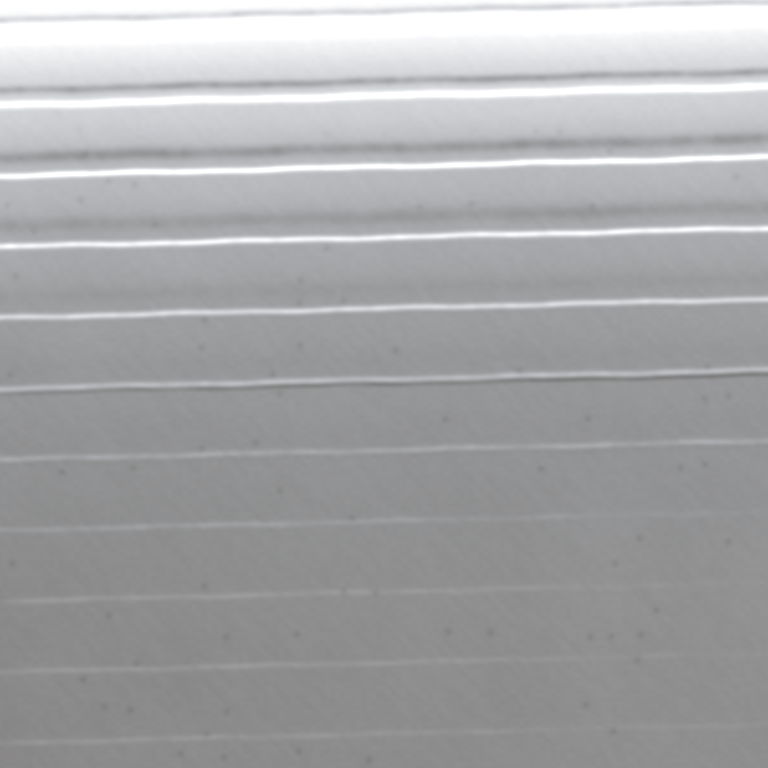
A Shadertoy shader for this texture:

```glsl
// Brushed grey metal with eleven shallow, slightly tilted ridges, lit from the top.

const float PITCH = 0.0923;        // distance between ridges
const float FIRST_RIDGE = 0.0445;  // depth of the top ridge at the left edge
const float TILT = 0.0245;         // rise of a ridge across the canvas
const float GLINT_WIDTH = 0.0043;
const float BASE_GREY = 0.54;
const float GLOW = 0.53;           // extra light at the top edge
const float GLOW_DEPTH = 0.22;     // depth over which the light decays
const float GRAIN = 0.012;
const float SPECK_DENSITY = 0.08;
const vec3 COOL_TINT = vec3(-0.008, 0.0, 0.016);
const vec3 WARM_TINT = vec3(0.006, 0.0, -0.003);

float hash(vec2 p) {
    p = fract(p * vec2(0.1031, 0.1130));
    p += dot(p, p.yx + 33.33);
    return fract((p.x + p.y) * p.x * 17.0);
}

float bell(float x, float width) {
    x /= width;
    return exp(-x * x);
}

float valueNoise(vec2 p) {
    vec2 cell = floor(p), f = fract(p);
    f = f * f * (3.0 - 2.0 * f);
    return mix(mix(hash(cell), hash(cell + vec2(1, 0)), f.x),
               mix(hash(cell + vec2(0, 1)), hash(cell + vec2(1, 1)), f.x), f.y);
}

// Soft dots, one at a random place in a few of the cells
float specks(vec2 p) {
    vec2 cell = floor(p);
    vec2 center = 0.3 + 0.4 * vec2(hash(cell + 7.0), hash(cell + 19.0));
    float present = step(1.0 - SPECK_DENSITY, hash(cell + 41.0));
    return present * bell(length(fract(p) - center), 0.16);
}

// Light added or removed by the ridge nearest to this depth
float ridge(float depth, float x) {
    float k = round((depth - FIRST_RIDGE) / PITCH);
    float d = depth - FIRST_RIDGE - k * PITCH;
    d += 0.0007 * sin(x * 23.0 + k * 2.1) + 0.0004 * sin(x * 61.0 + k * 4.7);

    float wear = valueNoise(vec2(x * 22.0, k * 5.0 + 3.0));
    float fineWear = valueNoise(vec2(x * 75.0, k * 7.0 + 11.0));
    float lower = smoothstep(4.0, 7.0, k);

    // Bright crest: strongest near the third ridge, worn and broken further down
    float glint = 0.30 * bell(k - 2.2, 2.6) + 0.04;
    glint *= mix(0.9 + 0.2 * fineWear, 0.3 + 0.8 * wear + 0.4 * fineWear, lower);
    glint *= 1.0 - 0.6 * smoothstep(6.0, 7.0, k) * smoothstep(0.45, 0.85, x);
    float crest = glint * bell(d, GLINT_WIDTH + 0.008 * bell(k, 0.7));

    // Dark groove above the crest, wider and fainter with depth
    float spread = smoothstep(0.5, 3.0, k);
    float shade = 0.17 * bell(k - 0.8, 2.2) * (0.65 + 0.35 * wear + 0.3 * fineWear);
    float groove = shade * bell(d + mix(0.018, 0.027, spread), mix(0.005, 0.010, spread));

    // Thin shadow below the sixth ridge, and a faint one below its neighbours
    float under = 0.10 * bell(k - 5.0, 0.7) * (0.25 + 0.5 * x + 0.5 * wear);
    float lip = under * bell(d - 0.0065, 0.0035);

    // Panels are lighter just below each crest
    float panel = 0.035 * exp(-depth * 5.0) * sin(6.2832 * d / PITCH);
    return crest - groove - lip + panel;
}

void mainImage(out vec4 fragColor, in vec2 fragCoord) {
    vec2 uv = fragCoord / iResolution.xy;
    float depth = 1.0 - uv.y + TILT * uv.x;

    // Light falling off from the top, with a slightly paler right side low down
    float grey = BASE_GREY + GLOW * exp(-max(depth, 0.0) / GLOW_DEPTH);
    grey += 0.025 * (uv.x - 0.4) * smoothstep(0.3, 0.8, depth);
    grey += ridge(depth, uv.x);

    // Soft mottling, diagonal brushing and dark specks
    vec2 brushed = vec2(uv.x + uv.y, uv.x - uv.y);
    grey += GRAIN * (valueNoise(uv * 9.0) - 0.5);
    grey += GRAIN * (valueNoise(brushed * vec2(95.0, 22.0)) - 0.5);
    grey += GRAIN * (valueNoise(uv * vec2(150.0, 190.0)) - 0.5);
    grey -= 0.04 * specks(uv * 32.0) * smoothstep(0.08, 0.25, depth);

    // Cool in the middle tones, neutral to warm at the bottom
    vec3 color = vec3(grey);
    color += COOL_TINT * bell(grey - 0.78, 0.18);
    color += WARM_TINT * smoothstep(0.65, 1.0, depth);
    fragColor = vec4(clamp(color, 0.0, 1.0), 1.0);
}
```
